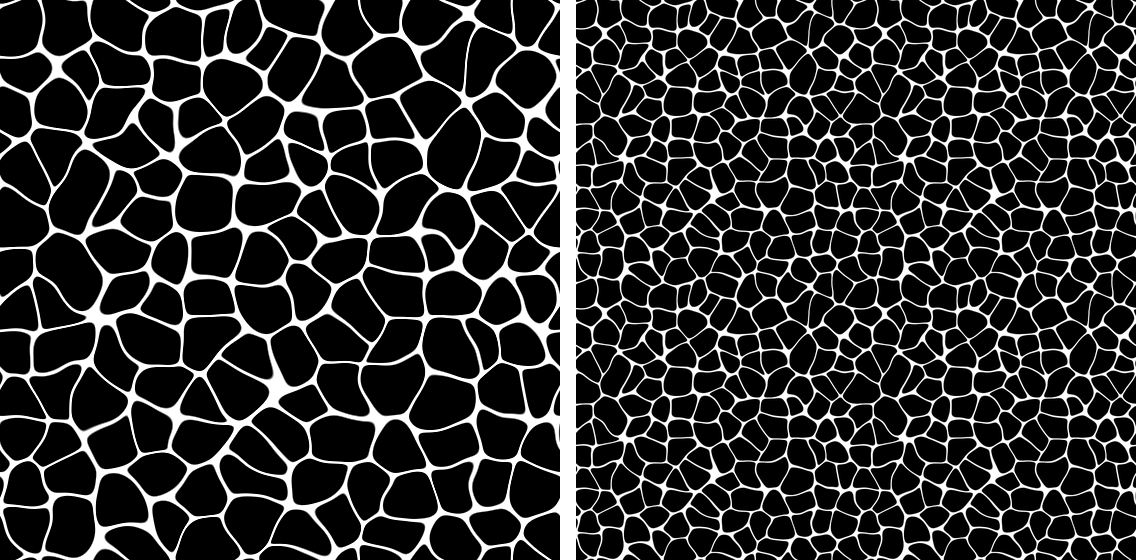
Left, the tile; right, the same tile 2 across and 2 down.
A WebGL 2 fragment shader for this pattern:

```glsl
#version 300 es
precision highp float;
// Black rounded cells split by thin white veins that swell at the junctions.
// A wrapping Voronoi diagram is bent by gradient noise; a smooth minimum of
// the distances to all cell walls rounds the corners.

#define CELLS 12.0        // cells along each side, whole number
#define JITTER 0.86       // scatter of the cell centres
#define VEIN 0.029        // half width of a vein, in cells
#define ROUNDING 0.060    // corner rounding, in cells
#define ROUND_VARY 0.9    // how much the rounding varies over the canvas
#define VARY_FREQ 7.0     // repeats of that variation, whole number
#define BEND 0.34         // bending of the walls, in cells
#define BEND_FREQ 11.0    // repeats of the bending noise, whole number

uniform vec2 u_resolution;
out vec4 fragColor;

const vec3 CELL_COLOR = vec3(0.0);
const vec3 VEIN_COLOR = vec3(1.0);
const float TAU = 6.28318;

// Integer hash of a lattice point, two values in 0..1
vec2 hash2(vec2 p, float seed) {
    uvec2 v = uvec2(p + seed * 64.0);
    v = v * 1664525u + 1013904223u;
    v.x += v.y * 1664525u;
    v.y += v.x * 1664525u;
    v ^= v >> 16u;
    v.x += v.y * 1664525u;
    v.y += v.x * 1664525u;
    v ^= v >> 16u;
    return vec2(v & 0xffffu) / 65535.0;
}

// Gradient noise that wraps after `period` lattice steps
float cornerSlope(vec2 corner, vec2 offset, float period, float seed) {
    float angle = TAU * hash2(mod(corner, period), seed).x;
    return dot(vec2(cos(angle), sin(angle)), offset);
}

float gradientNoise(vec2 p, float period, float seed) {
    vec2 i = floor(p), f = p - i;
    vec2 u = f * f * f * (f * (f * 6.0 - 15.0) + 10.0);
    vec2 e = vec2(1.0, 0.0);
    float bottom = mix(cornerSlope(i, f, period, seed),
                       cornerSlope(i + e.xy, f - e.xy, period, seed), u.x);
    float top = mix(cornerSlope(i + e.yx, f - e.yx, period, seed),
                    cornerSlope(i + e.xx, f - e.xx, period, seed), u.x);
    return mix(bottom, top, u.y);
}

// Scattered centre of a grid cell, repeating over the canvas
vec2 cellCentre(vec2 cell) {
    return cell + 0.5 + JITTER * (hash2(mod(cell, CELLS), 1.0) - 0.5);
}

// Smooth distance from p to the walls of the Voronoi cell around it
float wallDistance(vec2 p, float rounding) {
    vec2 base = floor(p), home = base, toHome = vec2(9.0);
    for (int y = -2; y <= 2; y++)
    for (int x = -2; x <= 2; x++) {
        vec2 cell = base + vec2(x, y);
        vec2 toCell = cellCentre(cell) - p;
        if (dot(toCell, toCell) < dot(toHome, toHome)) {
            toHome = toCell;
            home = cell;
        }
    }
    float sum = 0.0;
    for (int y = -2; y <= 2; y++)
    for (int x = -2; x <= 2; x++) {
        if (x == 0 && y == 0) continue;
        vec2 toCell = cellCentre(home + vec2(x, y)) - p;
        float wall = dot(0.5 * (toHome + toCell), normalize(toCell - toHome));
        sum += exp(-wall / rounding);
    }
    return -rounding * log(max(sum, 1e-30));
}

void main() {
    vec2 uv = gl_FragCoord.xy / u_resolution;

    // Bend the plane so that the walls curve
    vec2 bend = vec2(gradientNoise(uv * BEND_FREQ, BEND_FREQ, 2.0),
                     gradientNoise(uv * BEND_FREQ, BEND_FREQ, 3.0));
    vec2 p = uv * CELLS + BEND * bend;

    // Tight corners in some places, wide junctions in others
    float vary = gradientNoise(uv * VARY_FREQ, VARY_FREQ, 4.0);
    float rounding = ROUNDING * (1.0 + ROUND_VARY * vary);

    // Veins with an edge one pixel soft
    float pixel = CELLS / min(u_resolution.x, u_resolution.y);
    float vein = clamp((VEIN - wallDistance(p, rounding)) / pixel + 0.5, 0.0, 1.0);
    fragColor = vec4(mix(CELL_COLOR, VEIN_COLOR, vein), 1.0);
}
```
